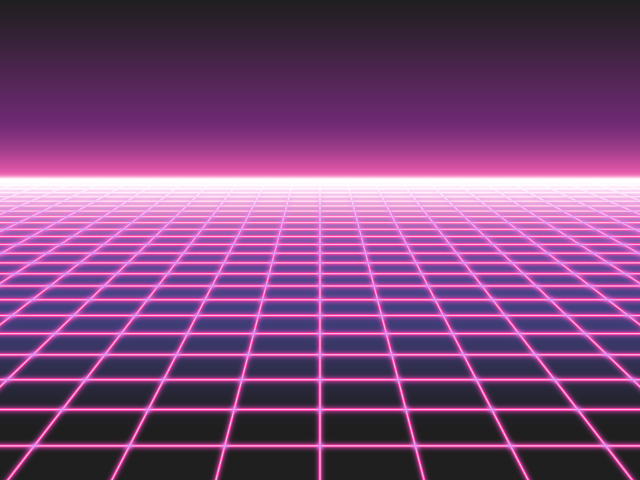
This background is drawn by a Shadertoy shader. Its source:

```glsl
const float HORIZON = 0.625;

vec3 skyColor(float height) {
    vec3 charcoal = vec3(0.12, 0.12, 0.12);
    vec3 plum = vec3(0.44, 0.165, 0.46);
    vec3 pink = vec3(1.0, 0.39, 0.71);
    vec3 color = mix(plum, charcoal, smoothstep(0.08, 0.40, height) * 0.4
                                   + clamp((height - 0.11) / 0.265, 0.0, 1.0) * 0.6);
    color = mix(color, pink, pow(clamp(1.0 - height / 0.125, 0.0, 1.0), 1.5));
    return mix(color, vec3(1.0), exp(-pow(height / 0.008, 2.0)));
}

vec3 floorColor(float depth) {
    vec3 charcoal = vec3(0.12, 0.12, 0.12);
    vec3 indigo = vec3(0.255, 0.25, 0.50);
    vec3 violet = vec3(0.33, 0.29, 0.58);
    vec3 color = mix(violet, indigo, smoothstep(0.13, 0.28, depth));
    color = mix(color, charcoal, smoothstep(0.24, 0.54, depth));
    return mix(color, vec3(1.0, 0.88, 0.98), exp(-pow(depth / 0.085, 2.0)));
}

// Distances to the nearest receding line (x) and cross line (y)
vec2 gridDistance(vec2 p) {
    float drop = 0.8403 - p.y;
    float slope = p.x / drop;
    float column = slope / 0.258;
    float across = abs(column - round(column)) * 0.258 * drop / sqrt(1.0 + slope * slope);
    float row = round(7.046 / drop - 0.16) + 0.16;
    return vec2(across, abs(drop - 7.046 / row));
}

float stroke(float dist, float width, float pixel) {
    return 1.0 - smoothstep(max(width - pixel, 0.0), width + pixel, dist);
}

void mainImage(out vec4 fragColor, in vec2 fragCoord) {
    vec2 p = vec2(fragCoord.x - 0.5 * iResolution.x, fragCoord.y) / iResolution.y;
    float pixel = 0.6 / iResolution.y;
    float depth = HORIZON - p.y;
    vec3 color = skyColor(max(-depth, 0.0));

    if (depth > 0.0) {
        color = floorColor(depth);
        vec2 dist = gridDistance(p);
        float nearest = min(dist.x, dist.y);
        float haze = exp(-pow(depth / 0.07, 2.0));

        // Soft neon halo, merging where lines meet
        vec2 halo = exp(-pow(dist / 0.0075, vec2(2.0)));
        float glow = 1.0 - (1.0 - 0.62 * halo.x) * (1.0 - 0.62 * halo.y);
        color = mix(color, mix(vec3(0.90, 0.24, 0.72), vec3(1.0, 0.82, 0.97), haze), glow);

        // Hot pink tube with a pale core
        vec3 tube = mix(vec3(1.0, 0.20, 0.62), vec3(1.0, 0.92, 1.0), haze);
        color = mix(color, tube, stroke(nearest, 0.0030, pixel));
        vec3 core = mix(vec3(1.0, 0.76, 0.90), vec3(1.0), haze);
        color = mix(color, core, 0.9 * stroke(nearest, 0.0013, pixel));

        // Lilac sparks at the crossings
        color = mix(color, vec3(0.82, 0.58, 1.0), 0.65 * halo.x * halo.y * (1.0 - haze));

        // White bloom along the horizon
        color = mix(color, vec3(1.0), exp(-pow(depth / 0.016, 2.0)));
    }
    fragColor = vec4(color, 1.0);
}
```
